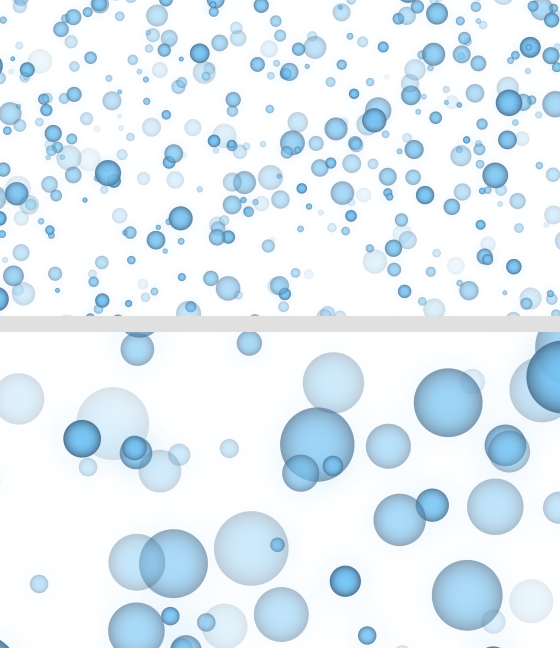
Top, the full canvas; bottom, a detail of the centre.
Reproduce this pattern procedurally as a Shadertoy shader.

```glsl
// Translucent blue spheres with darker rims and faint halos, scattered on white.
// Several offset grids hold at most one randomly placed sphere per cell; each
// pixel blends the spheres of its 3x3 neighbouring cells, layer over layer.

#define LAYERS 6
#define CELL 0.13          // grid spacing, in canvas heights
#define DENSITY 0.53       // chance that a cell holds a sphere
#define RADIUS_MIN 0.007
#define RADIUS_RANGE 0.021
#define RADIUS_BOOST 0.014 // extra size of the few largest spheres
#define OPACITY_MIN 0.12
#define OPACITY_MAX 0.97
#define HALO_WIDTH 0.036
#define HALO_STRENGTH 0.085

const vec3 PAPER = vec3(1.0);
const vec3 CORE  = vec3(0.46, 0.77, 0.96);
const vec3 RIM   = vec3(0.28, 0.42, 0.54);

// Integer hash: three independent values in 0..1
vec3 hash3(ivec3 p) {
    uvec3 v = uvec3(p) * 1664525u + 1013904223u;
    v.x += v.y * v.z; v.y += v.z * v.x; v.z += v.x * v.y;
    v ^= v >> 16u;
    v.x += v.y * v.z; v.y += v.z * v.x; v.z += v.x * v.y;
    return vec3(v >> 8u) / 16777216.0;
}

// Blend one sphere and its halo over the colour below
vec3 blendSphere(vec3 below, float dist, float radius, float opacity, float pixel) {
    float outside = max(dist - radius, 0.0);
    float halo = max(1.0 - outside / HALO_WIDTH, 0.0);
    vec3 color = mix(below, CORE, HALO_STRENGTH * opacity * halo * halo);

    float rel = min(dist / radius, 1.0);
    vec3 body = mix(CORE, RIM, rel * rel * rel);
    float cover = 1.0 - smoothstep(-0.7 * pixel, 0.7 * pixel, dist - radius);
    return mix(color, body, cover * opacity);
}

// Blend all spheres of one grid layer that can reach the point
vec3 blendLayer(vec3 color, vec2 point, int layer, float pixel) {
    vec2 shift = hash3(ivec3(17, 91, layer)).xy;
    vec2 grid = point / CELL + shift;
    ivec2 home = ivec2(floor(grid));

    for (int y = -1; y <= 1; y++)
    for (int x = -1; x <= 1; x++) {
        ivec2 cell = home + ivec2(x, y);
        vec3 place = hash3(ivec3(cell, layer + 40));
        if (place.z > DENSITY) continue;

        vec3 look = hash3(ivec3(cell, layer + 80));
        float radius = RADIUS_MIN + RADIUS_RANGE * look.x
                     + RADIUS_BOOST * pow(look.x, 8.0);
        float opacity = mix(OPACITY_MIN, OPACITY_MAX, look.y);
        float dist = length(grid - vec2(cell) - place.xy) * CELL;
        color = blendSphere(color, dist, radius, opacity, pixel);
    }
    return color;
}

void mainImage(out vec4 fragColor, in vec2 fragCoord) {
    vec2 point = fragCoord / iResolution.y;
    float pixel = max(1.0 / iResolution.y, 0.001);

    vec3 color = PAPER;
    for (int layer = 0; layer < LAYERS; layer++)
        color = blendLayer(color, point, layer, pixel);

    fragColor = vec4(color, 1.0);
}
```
